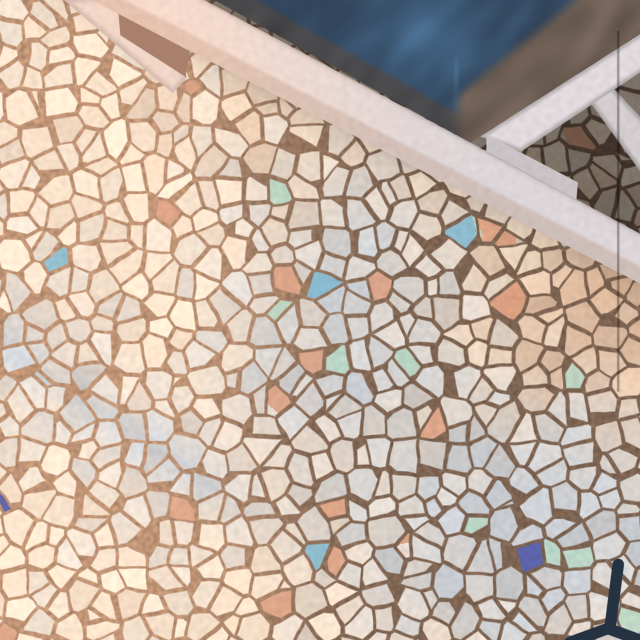
Give the GLSL for this texture, as a WebGL 2 fragment shader.

```glsl
#version 300 es
precision highp float;
// Sunlit broken-tile floor under a pale timber bench with a blue cushion.
// Tiles are weighted Voronoi cells, each chipped by a random straight cut;
// the furniture is built from half-planes and quads in 0..1 canvas units.
uniform vec2 u_resolution;
out vec4 fragColor;

const float TILES_ACROSS = 26.0, JITTER = 0.94, SIZE_SPREAD = 0.26;
const float JOINT_MIN = 0.03, JOINT_VARY = 0.07, CHIP_RADIUS = 0.3;
const vec3 CREAM = vec3(1, 0.905, 0.81), COOL_WHITE = vec3(0.8, 0.815, 0.835);
const vec3 TAN = vec3(0.87, 0.71, 0.59), TERRACOTTA = vec3(0.86, 0.6, 0.47);
const vec3 MINT = vec3(0.71, 0.84, 0.76), SKY = vec3(0.48, 0.72, 0.82);
const vec3 COBALT = vec3(0.25, 0.28, 0.62), RECESS = vec3(0.66, 0.5, 0.42);
const vec3 GROUT_SUN = vec3(0.75, 0.58, 0.46), GROUT_SHADE = vec3(0.49, 0.39, 0.32);
const vec3 TIMBER_WARM = vec3(0.95, 0.84, 0.78), TIMBER_COOL = vec3(0.85, 0.82, 0.83);
const vec3 BLUE = vec3(0.2, 0.28, 0.37), SHEEN = vec3(0.28, 0.42, 0.55);
const vec3 FLANK = vec3(0.43, 0.37, 0.33), UNDERSIDE = vec3(0.29, 0.29, 0.3);

vec3 hash3(vec2 p) {
  vec3 q = fract(p.xyx * vec3(0.1031, 0.1030, 0.0973));
  q += dot(q, q.yxz + 33.33);
  return fract((q.xxy + q.yzz) * q.zyx);
}
float corner(vec2 cell, vec2 f, vec2 o) {
  return dot(hash3(cell + o + 71.0).xy * 2.0 - 1.0, f - o);
}
float noise(vec2 p) { // gradient noise
  vec2 i = floor(p), f = p - i, u = f * f * (3.0 - 2.0 * f), e = vec2(1, 0);
  return mix(mix(corner(i, f, e.yy), corner(i, f, e.xy), u.x),
             mix(corner(i, f, e.yx), corner(i, f, e.xx), u.x), u.y);
}
// Positive on the left of the line a to b
float side(vec2 p, vec2 a, vec2 b) {
  return dot(p - a, normalize(vec2(a.y - b.y, b.x - a.x)));
}
// Convex quad, corners in clockwise order
float quad(vec2 p, vec2 a, vec2 b, vec2 c, vec2 d) {
  return max(max(side(p, a, b), side(p, b, c)), max(side(p, c, d), side(p, d, a)));
}
float segment(vec2 p, vec2 a, vec2 b) {
  vec2 ab = b - a;
  return length(p - a - ab * clamp(dot(p - a, ab) / dot(ab, ab), 0.0, 1.0));
}
float blob(vec2 p, float x, float y, float w, float h) {
  vec2 d = (p - vec2(x, y)) / vec2(w, h);
  return exp(-dot(d, d));
}
float fill(float d) {
  float px = 0.8 / min(u_resolution.x, u_resolution.y);
  return 1.0 - smoothstep(-px, px, d);
}
// Offset from q to the site of a cell, and its power distance
vec3 site(vec2 cell, vec2 q) {
  vec3 h = hash3(cell);
  vec2 d = cell + 0.5 + (h.xy - 0.5) * JITTER - q;
  return vec3(d, dot(d, d) - h.z * SIZE_SPREAD);
}
// Distance to the tile edge, then the id of the tile
vec3 mosaic(vec2 q) {
  vec2 base = floor(q), id = base;
  vec3 own = vec3(1e3);
  for (int k = 0; k < 25; k++) {
    vec2 cell = base + vec2(k % 5 - 2, k / 5 - 2);
    vec3 s = site(cell, q);
    if (s.z < own.z) { own = s; id = cell; }
  }
  vec3 h = hash3(id + 37.0);
  float edge = CHIP_RADIUS + 0.4 * h.y - dot(own.xy, vec2(cos(h.x * 6.28), sin(h.x * 6.28)));
  for (int k = 0; k < 25; k++) {
    vec3 s = site(id + vec2(k % 5 - 2, k / 5 - 2), q);
    float gap = JOINT_MIN + JOINT_VARY * fract(h.z * 7.0 + float(k) * 0.37);
    if (k != 12) edge = min(edge, 0.5 * (s.z - own.z) / length(s.xy - own.xy) - gap);
  }
  return vec3(edge, id);
}
vec3 floorColor(vec2 p) {
  vec2 q = p * TILES_ACROSS;
  q += 0.07 * vec2(noise(q * 1.7), noise(q * 1.7 + 40.0));
  vec3 m = mosaic(q), h = hash3(m.yz + 19.0), g = hash3(m.yz + 53.0);
  // Broad light: cool centre, lower right and left band, tan right
  float cool = max(blob(p, 0.83, 0.17, 0.32, 0.22), 0.8 * blob(p, 0.55, 0.47, 0.2, 0.26));
  cool = max(cool, 0.75 * exp(-14.0 * segment(p, vec2(0, 0.46), vec2(0.33, 0.24))));
  float warm = max(0.8 * blob(p, 0.95, 0.52, 0.2, 0.18), 0.35 * blob(p, 0.35, 0.82, 0.18, 0.12));
  float shade = smoothstep(0.2, 0.65, p.x + 0.15 * noise(p * 5.0));
  vec3 tile = mix(CREAM, COOL_WHITE, clamp(cool * 1.15 + (h.x - 0.5) * 0.5, 0.0, 1.0));
  tile = mix(tile, TAN, clamp(warm + (h.y - 0.75) * 0.6, 0.0, 0.9));
  tile *= 0.96 + 0.1 * h.z - 0.06 * shade * (1.0 - cool);
  // Rare coloured pieces, densest around the middle
  float rare = g.x / (0.35 + blob(p, 0.56, 0.58, 0.3, 0.35));
  vec3 accent = rare < 0.002 ? COBALT : rare < 0.012 ? SKY : rare < 0.04 ? MINT : TERRACOTTA;
  if (rare < 0.075) tile = mix(tile, accent, 0.8);
  tile *= 1.0 + 0.08 * noise(q * 4.0);
  vec3 grout = mix(GROUT_SUN, GROUT_SHADE, shade) * (1.0 + 0.25 * noise(q * 5.0));
  return mix(grout, tile, smoothstep(-0.035, 0.045, m.x));
}
vec3 cushionColor(vec2 p) {
  float under = side(p, vec2(0.71, 0.825), vec2(0.4, 1));
  float flank = side(p, vec2(0.9, 1), vec2(0.715, 0.85));
  vec3 c = mix(BLUE, SHEEN, max(blob(p, 0.67, 0.94, 0.1, 0.08), blob(p, 0.713, 0.89, 0.007, 0.05)) * 0.75);
  c = mix(c, UNDERSIDE, smoothstep(-0.006, 0.006, under));
  c = mix(c, FLANK, smoothstep(-0.012, 0.012, flank) * smoothstep(0.7, 0.73, p.x));
  return c * (1.0 + 0.3 * noise(vec2(p.x + p.y, p.x - p.y) * vec2(9, 22)));
}
void main() {
  vec2 p = gl_FragCoord.xy / u_resolution;
  float above = side(p, vec2(0.319, 1), vec2(1, 0.635)), below = side(p, vec2(1, 0.557), vec2(0.143, 1));
  vec3 timber = mix(TIMBER_WARM, TIMBER_COOL, smoothstep(0.2, 0.8, p.x)) * (1.0 + 0.05 * noise(p * 90.0));
  // Floor, shaded behind the bench and just below its rail
  vec3 c = floorColor(p) * mix(1.0, 0.58, fill(-above)) * (1.0 - 0.12 * exp(-max(below, 0.0) * 45.0));
  // Left leg and recess, then right leg and brace
  float d = quad(p, vec2(0.1, 1), vec2(0.19, 1.01), vec2(0.293, 0.88), vec2(0.27, 0.854));
  c = mix(c, timber * mix(0.88, 1.0, smoothstep(0.0, 0.012, -d)), fill(d));
  c = mix(c, RECESS, fill(quad(p, vec2(0.185, 0.98), vec2(0.297, 0.92), vec2(0.29, 0.88), vec2(0.188, 0.945))));
  d = quad(p, vec2(0.895, 0.877), vec2(0.93, 0.893), vec2(1.05, 0.764), vec2(1.05, 0.664));
  c = mix(c, timber * mix(0.78, 0.98, smoothstep(0.0, 0.01, -d)), fill(d));
  d = quad(p, vec2(0.75, 0.787), vec2(1.05, 0.979), vec2(1.05, 0.92), vec2(0.814, 0.763));
  c = mix(c, timber * mix(0.82, 1.04, smoothstep(0.0, 0.01, -d)), fill(d));
  // Cushion, short upper step, then the main rail with its lower lip
  d = max(side(p, vec2(0.72, 0.785), vec2(0.335, 1)), side(p, vec2(1, 0.947), vec2(0.755, 0.79)));
  c = mix(c, cushionColor(p), fill(d));
  d = quad(p, vec2(0.76, 0.79), vec2(0.903, 0.715), vec2(0.9, 0.68), vec2(0.76, 0.75));
  c = mix(c, timber * 0.93, fill(d));
  vec3 rail = timber * mix(vec3(0.95, 0.91, 0.88), vec3(1.02), smoothstep(0.02, 0.028, -below));
  c = mix(c, rail * (1.0 - 0.22 * exp(-abs(above) * 350.0)), fill(max(above, below)));
  // Hanging cord, metal post and bent foot
  c *= 1.0 - 0.3 * fill(segment(p, vec2(0.966, 0.39), vec2(0.966, 0.95)) - 0.002);
  d = min(segment(p, vec2(0.966, 0.118), vec2(0.954, 0.025)), segment(vec2(abs(p.x - 0.95), p.y), vec2(0, 0.018), vec2(0.06, -0.004)));
  fragColor = vec4(mix(c, BLUE * 0.7, fill(d - 0.009)), 1);
}
```
